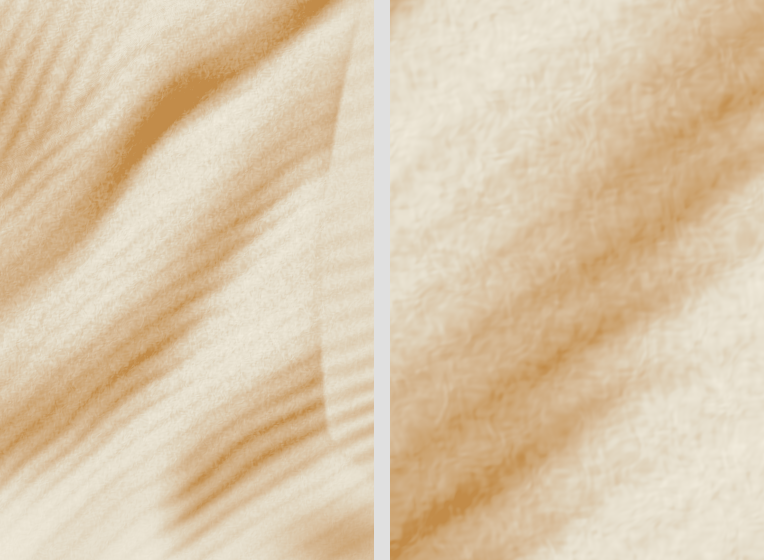
Left: the whole. Right: its middle third, enlarged.
A Shadertoy shader for this texture:

```glsl
// Soft cream ribbed knit lying in diagonal folds, with fuzzy fibres and warm shadows.

const float TAU = 6.28318;

float hash(vec2 p) {
    return fract(sin(dot(p, vec2(127.1, 311.7))) * 43758.5453);
}

float noise(vec2 p) {
    vec2 i = floor(p), f = fract(p);
    f = f * f * (3.0 - 2.0 * f);
    float low = mix(hash(i), hash(i + vec2(1, 0)), f.x);
    float high = mix(hash(i + vec2(0, 1)), hash(i + vec2(1, 1)), f.x);
    return mix(low, high, f.y);
}

vec2 rotate(vec2 p, float angle) {
    float c = cos(angle), s = sin(angle);
    return vec2(c * p.x + s * p.y, c * p.y - s * p.x);
}

// Soft bump with a different falloff on each side
float bump(float d, float below, float above) {
    float x = d / (d < 0.0 ? below : above);
    return exp(-x * x);
}

float blob(vec2 p, vec2 center, vec2 radius) {
    vec2 q = (p - center) / radius;
    return exp(-dot(q, q));
}

float ribWave(float across) {
    return 0.5 + 0.5 * cos(TAU * across);
}

// Height of the two long creases
float upperCrease(float x) {
    return 0.48 + 0.9 * x + 0.035 * bump(x - 0.3, 0.1, 0.1);
}

float lowerCrease(float x) {
    return 0.15 + 0.95 * x - 0.05 * sin((0.378 - x) * 10.0);
}

// Short hairs lying in several directions
float fibres(vec2 p) {
    vec2 q = p + 0.008 * vec2(noise(p * 60.0), noise(p * 60.0 + 31.0));
    float sum = 0.0;
    for (int i = 0; i < 3; i++) {
        float k = float(i);
        sum += noise(rotate(q, 0.2 + 0.75 * k) * vec2(130.0, 380.0) + 17.0 * k);
    }
    return sum / 3.0 - 0.5;
}

// Slanted stitches whose lean flips within each rib
float stitches(float along, float across) {
    float lean = abs(fract(across * 3.0) - 0.5);
    return sin(TAU * (along * 95.0 + lean * 1.3)) * (0.4 + 1.2 * lean);
}

vec3 yarnColor(float shade) {
    vec3 tones[6] = vec3[6](
        vec3(0.90, 0.87, 0.80), vec3(0.87, 0.81, 0.71), vec3(0.85, 0.75, 0.62),
        vec3(0.82, 0.69, 0.53), vec3(0.80, 0.64, 0.44), vec3(0.76, 0.55, 0.29));
    vec3 color = tones[0] + vec3(0.16, 0.18, 0.22) * max(-shade, 0.0);
    for (int i = 1; i < 6; i++)
        color = mix(color, tones[i], clamp(shade * 5.0 - float(i - 1), 0.0, 1.0));
    return color;
}

// Shadow amount of the folded cloth
float foldShade(vec2 p, float rib, float streak) {
    float d1 = 0.74 * (p.y - upperCrease(p.x));
    float d2 = 0.72 * (p.y - lowerCrease(p.x)) + 0.01 * (rib - 0.5);
    float d3 = 0.8 * (p.y + 0.13 - 0.75 * p.x) + 0.015 * (rib - 0.5);

    float depth = 0.5 + 0.44 * bump(p.x - 0.29, 0.13, 0.12) + 0.32 * smoothstep(0.42, 0.6, p.x);
    float sharp = mix(0.055, 0.024, smoothstep(0.1, 0.28, p.x));
    float upper = depth * bump(d1, sharp, 0.07);

    float lower = 0.62 * bump(d2 - 0.015, 0.055, 0.085) * (0.86 + 0.2 * rib);
    lower *= 1.0 - 0.35 * smoothstep(0.42, 0.6, p.x);

    float span = smoothstep(0.26, 0.36, p.x) * smoothstep(0.64, 0.54, p.x);
    float third = 0.64 * span * bump(d3, 0.08, 0.08) * (0.68 + 0.4 * rib);

    float corner = 0.6 * blob(p, vec2(0.0, 0.8), vec2(0.17, 0.2)) * (0.72 + 0.36 * rib);
    corner += 0.5 * blob(p, vec2(0.62, 0.03), vec2(0.12, 0.07));
    return max(max(upper, lower), max(third, corner)) + 0.18 * (streak - 0.5);
}

void mainImage(out vec4 fragColor, in vec2 fragCoord) {
    vec2 p = fragCoord / iResolution.y;
    vec2 sway = p + 0.02 * (vec2(noise(p * 9.0), noise(p * 9.0 + 40.0)) - 0.5);

    // Ribs fan out: steep at the upper left, shallow at the right
    float fan = (sway.y - 0.95 * sway.x + 0.4 * sway.x * sway.x) / 0.046;
    float steep = (0.45 * sway.y - 0.86 * sway.x) / 0.04;
    float toSteep = smoothstep(0.16, 0.25, p.y - upperCrease(p.x));
    float along = dot(p, normalize(vec2(1.0, mix(0.7, 1.9, toSteep))));
    float rib = mix(ribWave(fan), ribWave(steep), toSteep);
    float streak = mix(noise(vec2(along * 5.0, fan * 0.8)),
                       noise(vec2(along * 5.0, steep * 0.8)), toSteep);

    float shade = foldShade(p, rib, streak);
    shade += 0.1 * pow(rib, 3.0) * (0.3 + 0.9 * noise(p * 7.0)) - 0.01;

    // Separate panel overlapping the right side
    float edge = 0.572 + 0.26 * (p.y - 0.45) * (p.y - 0.45) + 0.09 * smoothstep(0.24, 0.1, p.y);
    float panelSide = p.x - edge;
    float panel = smoothstep(-0.005, 0.007, panelSide) * smoothstep(0.1, 0.125, p.y);
    float panelShade = 0.06 + 0.12 * rib * streak + 0.25 * rib * blob(p, vec2(0.66, 0.25), vec2(0.07, 0.13));
    shade += 0.1 * bump(panelSide, 0.02, 0.01) * smoothstep(0.08, 0.18, p.y);
    shade = mix(shade, panelShade, panel);

    // Strong sun deepens the shadows and lifts the lit wool
    shade = 0.17 + 1.3 * (shade - 0.17);

    // Fine knit, softer out of focus near the bottom and the far right
    float focus = mix(0.45, 1.0, smoothstep(0.02, 0.35, p.y) * smoothstep(0.68, 0.5, p.x));
    float across = mix(fan, steep, step(0.5, toSteep));
    shade += focus * (0.42 * fibres(p) + 0.036 * stitches(along, across));

    fragColor = vec4(yarnColor(shade), 1.0);
}
```
